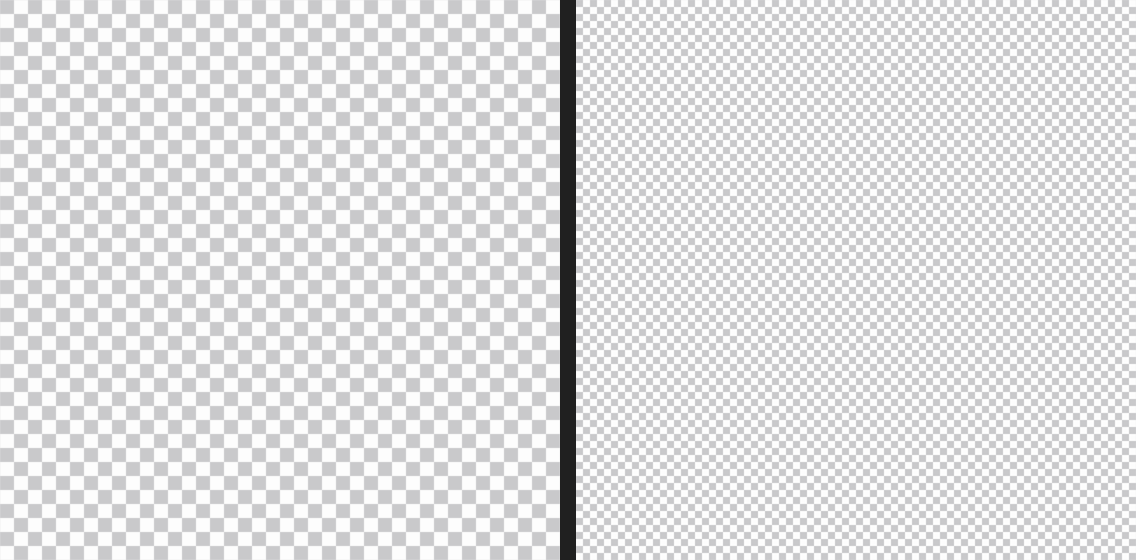
Left: one tile. Right: repeated 2 by 2.
This pattern is drawn by a WebGL 2 fragment shader. Its source:

```glsl
#version 300 es
precision highp float;
// Draws a fine grey and white checkerboard with slightly soft square edges.

uniform vec2 u_resolution;
out vec4 fragColor;

const float REPEATS = 20.0;        // two-by-two checker tiles across and down
const float EDGE_WIDTH = 0.0023;   // width of the soft edge, in canvas units
const vec3 GREY = vec3(0.788, 0.788, 0.796);
const vec3 WHITE = vec3(0.992);

// Signed distance to the nearest cell edge on each axis, in tiles:
// positive in the first half of a tile, negative in the second.
vec2 cellDistance(vec2 tilePos) {
    return 0.25 - abs(fract(tilePos + 0.25) - 0.5);
}

void main() {
    vec2 uv = gl_FragCoord.xy / u_resolution;

    // Keep the edge at least one pixel wide on small canvases.
    vec2 halfEdge = 0.5 * REPEATS * max(vec2(EDGE_WIDTH), 1.0 / u_resolution);

    // The product of the two stripe signs gives the checker.
    vec2 stripes = clamp(cellDistance(uv * REPEATS) / halfEdge, -1.0, 1.0);
    float whiteness = 0.5 + 0.5 * stripes.x * stripes.y;

    fragColor = vec4(mix(GREY, WHITE, whiteness), 1.0);
}
```
